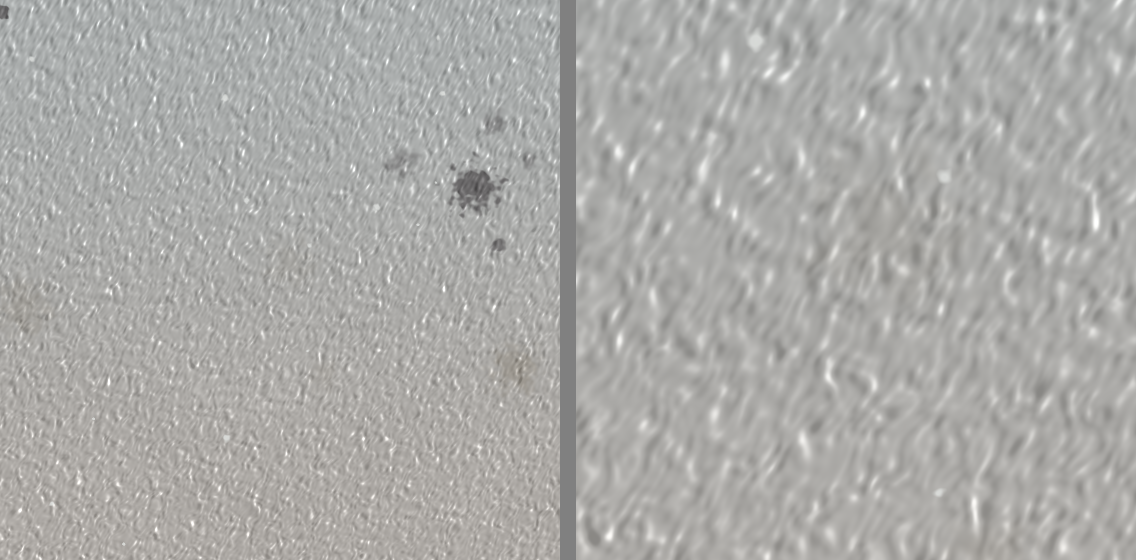
Left: the whole. Right: its middle third, enlarged.
Write a WebGL 1 fragment shader that draws this texture.

```glsl
precision highp float;
// Weathered grey pavement: a fine rough skin of short, upright, leaning grains.
// Stretched gradient noise is embossed from the side for the relief, then
// tinted cool to warm downwards, with ragged stains and a few pale chips.
uniform vec2 u_resolution;

vec2 hash2(vec2 p) {
  vec3 q = fract(vec3(p.xyx) * vec3(0.1031, 0.1030, 0.0973));
  q += dot(q, q.yzx + 33.33);
  return fract((q.xx + q.yz) * q.zy);
}

float cornerSlope(vec2 cell, vec2 offset) {
  return dot(hash2(cell) * 2.0 - 1.0, offset);
}

// Gradient noise, roughly -0.6 to 0.6
float noise(vec2 p) {
  vec2 i = floor(p), f = fract(p);
  vec2 u = f * f * f * (f * (f * 6.0 - 15.0) + 10.0);
  vec2 e = vec2(1.0, 0.0);
  float low = mix(cornerSlope(i, f), cornerSlope(i + e, f - e), u.x);
  float high = mix(cornerSlope(i + e.yx, f - e.yx), cornerSlope(i + 1.0, f - 1.0), u.x);
  return mix(low, high, u.y);
}

// Side-lit difference of the noise height
float emboss(vec2 p) {
  vec2 light = vec2(0.26, 0.15);
  return noise(p + light) - noise(p - light);
}

// Short grains leaning to the right, stubbier and less even near the bottom
float relief(vec2 p) {
  float unrest = mix(0.008, 0.004, p.y);
  vec2 bend = vec2(noise(p * 38.0 + 7.0), noise(p * 38.0 + 61.0));
  vec2 q = p + unrest * bend;
  q.x -= 0.25 * q.y;
  vec2 stretch = vec2(86.0, mix(74.0, 58.0, p.y));
  float coarse = emboss(q * stretch);
  float fine = emboss(mat2(0.97, 0.24, -0.24, 0.97) * q * stretch * 1.7 + 31.7);
  float strength = 1.0 + 1.1 * noise(p * 38.0 + 90.0);
  float r = 0.135 * (coarse + fine) * strength;
  return r * (0.6 + 5.0 * min(abs(r), 0.15));
}

// Blot with a ragged edge; softness is a fraction of the radius
float stain(vec2 p, vec2 centre, float radius, float softness) {
  float ragged = 1.3 * noise(p * 42.0) + 1.0 * noise(p * 95.0 + 5.0);
  float d = length(p - centre) / radius + ragged;
  return 1.0 - smoothstep(1.0 - softness, 1.0 + softness, d);
}

// Sparse pale chips, one candidate per grid cell
float chips(vec2 p) {
  vec2 grid = p * 26.0;
  vec2 cell = floor(grid);
  vec2 pick = hash2(cell + 210.0);
  vec2 centre = 0.25 + 0.5 * hash2(cell + 17.0);
  float size = mix(0.07, 0.19, pick.y * pick.y);
  float d = length(fract(grid) - centre) + 0.1 * noise(grid * 6.0);
  return step(0.975, pick.x) * (1.0 - smoothstep(size * 0.4, size * 1.2, d));
}

void main() {
  vec2 p = gl_FragCoord.xy / u_resolution.y;

  // Base tone, warm below and cool above, with faint clouds
  vec3 warmGrey = vec3(0.680, 0.664, 0.646);
  vec3 coolGrey = vec3(0.662, 0.676, 0.675);
  vec3 color = mix(warmGrey, coolGrey, smoothstep(0.0, 1.0, p.y));
  color += 0.015 * noise(p * 5.0 + 3.0) + 0.015 * noise(p * 16.0 + 40.0);

  // Faint brown patches
  float brown = stain(p, vec2(0.92, 0.34), 0.034, 0.8);
  brown += 0.6 * stain(p, vec2(0.04, 0.45), 0.040, 0.9);
  brown += 0.35 * stain(p, vec2(0.52, 0.53), 0.035, 0.9);
  brown += 0.4 * stain(p, vec2(0.58, 0.33), 0.020, 0.8);
  color = mix(color, vec3(0.53, 0.50, 0.45), 0.45 * min(brown, 1.0));

  // Dark blot with weaker splashes arching over it
  vec2 blot = vec2(0.846, 0.664);
  float dark = stain(p, blot, 0.036, 0.35);
  for (int i = 0; i < 3; i++) {
    float k = float(i);
    float angle = 0.43 + 0.45 * k + 0.37 * k * k;
    vec2 arm = vec2(cos(angle), sin(angle)) * (0.11 + 0.014 * k);
    dark += 0.5 * stain(p, blot + arm, 0.013 + 0.004 * k, 0.6);
  }
  dark += 0.8 * stain(p, vec2(0.89, 0.56), 0.011, 0.4);
  dark += 1.1 * stain(p, vec2(0.0, 0.982), 0.014, 0.25);
  color = mix(color, vec3(0.35, 0.34, 0.345), 0.8 * min(dark, 1.0));

  // Relief, with highlights a little stronger than shadows
  float r = relief(p);
  color += r + 1.8 * r * r;
  color = mix(color, vec3(0.88, 0.89, 0.88), 0.8 * chips(p));

  gl_FragColor = vec4(clamp(color, 0.0, 1.0), 1.0);
}
```
